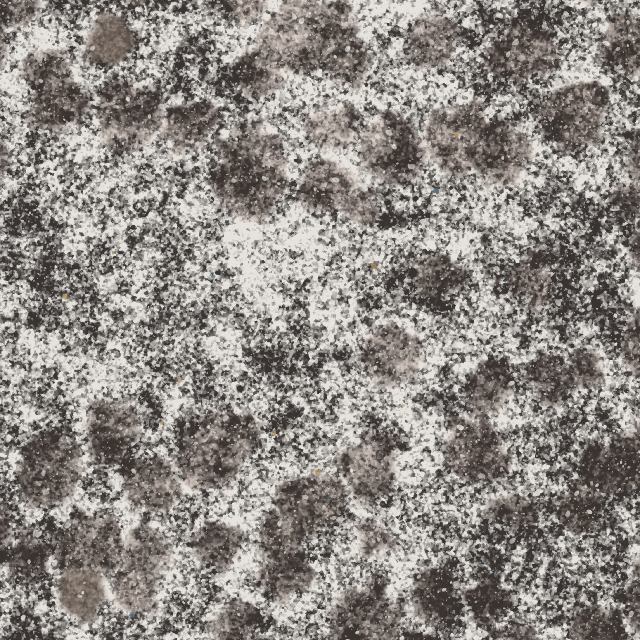
Reproduce this texture procedurally as a Shadertoy shader.

```glsl
// Weathered concrete: pale gritty ground with dark, clustered lichen stains.
// One cellular tone noise makes both clumps and grain; jittered cells place
// the round stains, the pale grit and a few coloured pebbles.

const vec3 DARK_COLOR   = vec3(0.22, 0.20, 0.19);
const vec3 LIGHT_COLOR  = vec3(0.90, 0.89, 0.87);
const vec3 FRESH_COLOR  = vec3(0.47, 0.42, 0.38);
const vec3 BLUE_PEBBLE  = vec3(0.36, 0.48, 0.55);
const vec3 OCHRE_PEBBLE = vec3(0.70, 0.58, 0.38);
const vec3 STAIN_TINT   = vec3(1.04, 0.99, 0.97);

const float GROUND_LEVEL = 0.62;   // mean tone of the bare ground
const float STAIN_DEPTH  = 0.22;   // how far a stain lowers the tone
const float STAIN_CALM   = 0.55;   // contrast left inside a stain
const float HEIGHT_SLOPE = 0.10;   // the lower part is dirtier
const float STAIN_CELLS  = 9.5;
const float GRIT_CELLS   = 170.0;
const float PEBBLE_CELLS = 70.0;
const float GRIT_SHARE   = 0.30;
const float PEBBLE_SHARE = 0.16;

vec3 hash3(vec2 cell) {
    uvec3 v = uvec3(ivec3(ivec2(cell), 7));
    v = v * 1664525u + 1013904223u;
    v.x += v.y * v.z; v.y += v.z * v.x; v.z += v.x * v.y;
    v ^= v >> 16u;
    v.x += v.y * v.z; v.y += v.z * v.x; v.z += v.x * v.y;
    return vec3(v >> 16u) / 65535.0;
}

// Cellular noise around zero: random cell tones blended by distance.
float cellTone(vec2 p, float sharpness) {
    vec2 base = floor(p);
    float sum = 0.0, total = 0.0;
    for (int y = -1; y <= 1; y++)
    for (int x = -1; x <= 1; x++) {
        vec2 cell = base + vec2(x, y);
        vec3 rnd = hash3(cell);
        vec2 d = cell + rnd.xy - p;
        float weight = exp(-sharpness * dot(d, d));
        sum += weight * rnd.z;
        total += weight;
    }
    return sum / total - 0.5;
}

// Round stains: x = coverage, y = coverage by smooth fresh lichen.
vec2 stains(vec2 p) {
    vec2 base = floor(p);
    vec2 cover = vec2(0.0);
    for (int y = -1; y <= 1; y++)
    for (int x = -1; x <= 1; x++) {
        vec2 cell = base + vec2(x, y);
        vec3 rnd = hash3(cell + 311.0);
        vec3 kind = hash3(cell + 733.0);
        float chance = 0.62 + 1.1 * cellTone(cell * 0.31 + 50.0, 6.0);
        float radius = mix(0.24, 0.54, rnd.z);
        float dist = length(cell + rnd.xy - p) - radius;
        float disc = step(kind.x, chance) * (1.0 - smoothstep(-0.12, 0.10, dist));
        cover.x = max(cover.x, disc * mix(0.7, 1.0, kind.y));
        cover.y = max(cover.y, disc * step(0.93, kind.z));
    }
    return cover;
}

// Scattered elongated stones: x = coverage, y = random kind of the stone.
vec2 stones(vec2 p, float share, float pixel) {
    vec2 base = floor(p);
    vec2 best = vec2(0.0);
    for (int y = -1; y <= 1; y++)
    for (int x = -1; x <= 1; x++) {
        vec2 cell = base + vec2(x, y);
        vec3 rnd = hash3(cell + 151.0);
        vec3 kind = hash3(cell + 977.0);
        float angle = 6.2832 * kind.x;
        vec2 axis = vec2(cos(angle), sin(angle));
        vec2 d = cell + rnd.xy - p;
        d = vec2(dot(d, axis), 1.45 * dot(d, vec2(-axis.y, axis.x)));
        float radius = mix(0.14, 0.42, kind.y * kind.y);
        float soft = max(0.06, 0.6 * pixel);
        float mask = 1.0 - smoothstep(radius - soft, radius + soft, length(d));
        mask *= step(rnd.z, share);
        if (mask > best.x) best = vec2(mask, kind.z);
    }
    return best;
}

void mainImage(out vec4 fragColor, in vec2 fragCoord) {
    vec2 p = fragCoord / iResolution.y;
    float pixel = 1.0 / iResolution.y;

    // Clumps of dirt and fine grain
    float slow = cellTone(p * vec2(6.0, 4.5) + 10.0, 6.0);
    float ragged = cellTone(p * 48.0 + 20.0, 6.0);
    float clump = 0.28 * slow + 0.34 * cellTone(p * 20.0 + 30.0, 6.0)
                + 0.32 * ragged;
    float grain = 0.30 * cellTone(p * 95.0 + 40.0, 10.0)
                + 0.42 * cellTone(p * 165.0 + 60.0, 12.0)
                + 0.42 * cellTone(p * 270.0 + 80.0, 12.0);

    // Stains with ragged rims
    vec2 warp = vec2(cellTone(p * 24.0 + 90.0, 6.0), ragged) * 0.026;
    vec2 stain = stains((p + warp) * STAIN_CELLS);
    float rim = 4.0 * stain.x * (1.0 - stain.x);
    float cover = clamp(stain.x + 0.9 * rim * grain, 0.0, 1.0);

    // Tone of ground and stains
    float level = GROUND_LEVEL - STAIN_DEPTH * cover + HEIGHT_SLOPE * (p.y - 0.5);
    level += (clump + grain) * mix(1.0, STAIN_CALM, cover);
    float tone = smoothstep(0.22, 0.90, level);
    vec3 color = mix(DARK_COLOR, LIGHT_COLOR, tone);
    color *= mix(vec3(1.0), STAIN_TINT, cover);
    color = mix(color, FRESH_COLOR * (1.0 + 0.5 * grain), 0.8 * stain.y);

    // Grit and pebbles
    vec2 grit = stones(p * GRIT_CELLS, GRIT_SHARE, pixel * GRIT_CELLS);
    vec2 pebble = stones(p * PEBBLE_CELLS + 400.0, PEBBLE_SHARE, pixel * PEBBLE_CELLS);
    color = mix(color, LIGHT_COLOR * mix(0.7, 1.0, grit.y), 0.75 * grit.x * (1.0 - 0.7 * stain.y));
    vec3 stone = LIGHT_COLOR * mix(0.72, 1.0, pebble.y);
    stone = mix(stone, OCHRE_PEBBLE, step(0.955, pebble.y));
    stone = mix(stone, BLUE_PEBBLE, step(0.975, pebble.y));
    color = mix(color, stone * (1.0 + 0.3 * grain), 0.85 * pebble.x);

    fragColor = vec4(color, 1.0);
}
```
